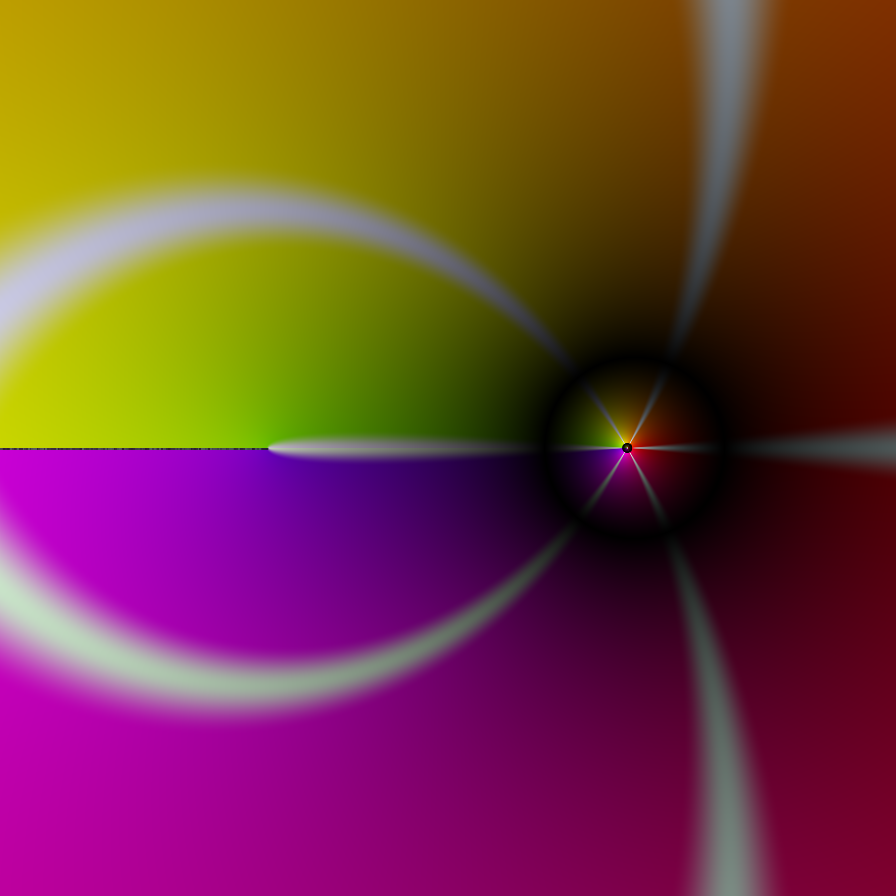
This background is drawn by a WebGL 2 fragment shader. Its source:

```glsl
#version 300 es
precision highp float;

uniform vec2 u_resolution;
out vec4 fragColor;

float hash(vec2 p) {
    return fract(sin(dot(p, vec2(127.1, 311.7))) * 43758.5453);
}

// Complex arithmetic
vec2 cmul(vec2 a, vec2 b) {
    return vec2(a.x * b.x - a.y * b.y, a.x * b.y + a.y * b.x);
}

vec2 cexpPolar(float radius, float angle) {
    return radius * vec2(cos(angle), sin(angle));
}

vec2 csqrt(vec2 z) {
    return cexpPolar(sqrt(length(z)), 0.5 * atan(z.y, z.x));
}

vec2 clog(vec2 z) {
    return vec2(log(length(z)), atan(z.y, z.x));
}

// Inverse hyperbolic cosine on the upper half plane
vec2 cacosh(vec2 z) {
    vec2 one = vec2(1.0, 0.0);
    return clog(z + cmul(csqrt(z + one), csqrt(z - one)));
}

vec3 hueColor(float hue) {
    return clamp(abs(mod(hue * 6.0 + vec3(0.0, 4.0, 2.0), 6.0) - 3.0) - 1.0, 0.0, 1.0);
}

void main() {
    vec2 p = (2.0 * gl_FragCoord.xy - u_resolution) / min(u_resolution.x, u_resolution.y);

    // The lower half plane mirrors the upper one
    float side = p.y < 0.0 ? -1.0 : 1.0;
    vec2 w = cacosh(vec2(p.x, max(abs(p.y), 1e-5)) / 0.4);
    float turn = side * atan(w.y, w.x) / 6.2831853;

    // Brightness repeats with the logarithm of the modulus
    float level = abs(log(max(length(w), 1e-5))) / 1.5;
    float edge = clamp(fwidth(level), 0.001, 0.3);
    float value = fract(level);
    value *= 1.0 - smoothstep(1.0 - edge, 1.0, value);

    // Pale rays at twelve equal steps of the argument
    float rayDistance = abs(fract(turn * 12.0 + 0.5) - 0.5);
    float saturation = mix(-0.13, 1.0, smoothstep(0.0, 0.105, rayDistance));
    vec3 color = value * mix(vec3(1.0), hueColor(turn), saturation);

    // Grainy seam along the branch cut
    float seam = (1.0 - smoothstep(0.0015, 0.0025, abs(p.y + 0.002)))
               * (1.0 - smoothstep(-0.403, -0.399, p.x));
    float grain = hash(vec2(floor(p.x * 256.0), 3.0));
    color = mix(color, vec3(0.2, 0.3, 0.22) * (0.4 + grain), seam * 0.85);

    fragColor = vec4(clamp(color, 0.0, 1.0), 1.0);
}
```
